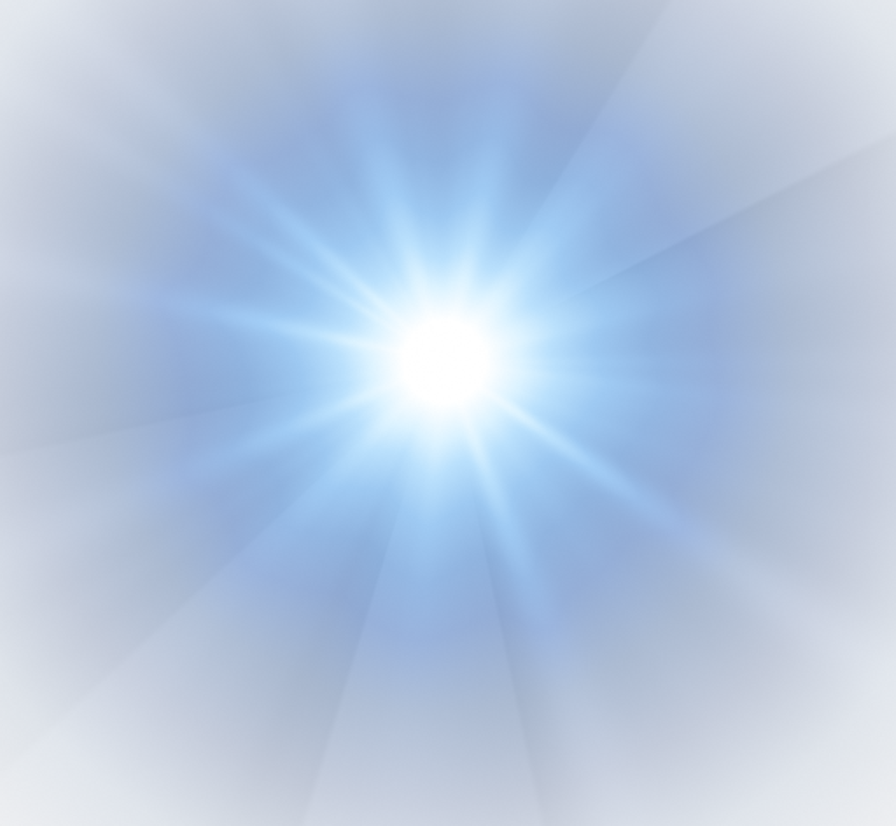
Give the GLSL for this background, as a Shadertoy shader.

```glsl
#define CENTER vec2(0.496, 0.562)
#define RAY_REACH 0.25
#define RAY_GLOW 0.035
#define FINE_RAYS 0.09
#define SHADE_DEPTH 0.035
#define GRAIN 0.006

// Glow gradient: colour and the radius where it is reached
const vec4 GLOW[10] = vec4[](
    vec4(1.00, 1.00, 1.00, 0.050),
    vec4(0.86, 0.95, 1.00, 0.098),
    vec4(0.73, 0.88, 0.99, 0.137),
    vec4(0.62, 0.79, 0.95, 0.195),
    vec4(0.58, 0.72, 0.89, 0.265),
    vec4(0.60, 0.70, 0.86, 0.335),
    vec4(0.69, 0.75, 0.84, 0.425),
    vec4(0.78, 0.81, 0.87, 0.535),
    vec4(0.88, 0.90, 0.925, 0.655),
    vec4(0.93, 0.935, 0.945, 0.780));

// Light rays: angle in degrees, half width, strength
const vec3 RAYS[13] = vec3[](
    vec3(18.0, 13.0, 0.50), vec3(50.0, 9.0, 0.70),
    vec3(77.0, 7.0, 0.75), vec3(107.0, 8.0, 0.85),
    vec3(138.0, 4.0, 1.00), vec3(147.0, 3.0, 0.65),
    vec3(168.0, 5.0, 0.95), vec3(203.0, 5.0, 0.75),
    vec3(226.0, 8.0, 0.60), vec3(264.0, 8.0, 0.65),
    vec3(291.0, 5.0, 0.75), vec3(325.0, 4.0, 1.00),
    vec3(350.0, 9.0, 0.45));

// Shaded wedges: edge angle, signed spread in degrees, strength
const vec3 SHADES[6] = vec3[](
    vec3(27.0, -9.0, 1.0), vec3(58.0, 8.0, 0.6),
    vec3(192.0, -9.0, 0.5), vec3(223.0, -8.0, 0.5),
    vec3(253.0, -8.0, 0.8), vec3(282.0, 5.0, 0.7));

float hash(vec2 p) {
    vec3 q = fract(p.xyx * 0.1031);
    q += dot(q, q.yzx + 33.33);
    return fract((q.x + q.y) * q.z);
}

// Smooth noise around the circle, count cells per turn
float ringNoise(float degrees360, float count) {
    float t = degrees360 / 360.0 * count;
    float cell = floor(t);
    float a = hash(vec2(mod(cell, count), count));
    float b = hash(vec2(mod(cell + 1.0, count), count));
    return mix(a, b, smoothstep(0.0, 1.0, t - cell));
}

float angleDelta(float a, float b) {
    return mod(a - b + 180.0, 360.0) - 180.0;
}

float rayLight(float angle) {
    float light = 0.0;
    for (int i = 0; i < 13; i++) {
        float d = angleDelta(angle, RAYS[i].x) / RAYS[i].y;
        light += RAYS[i].z * exp(-d * d);
    }
    return light;
}

float wedgeShade(float angle) {
    float shade = 0.0;
    for (int i = 0; i < 6; i++) {
        float d = angleDelta(angle, SHADES[i].x) * sign(SHADES[i].y);
        shade += SHADES[i].z * smoothstep(-0.6, 0.6, d) * exp(-max(d, 0.0) / abs(SHADES[i].y));
    }
    return shade;
}

vec3 glowColor(float radius) {
    vec3 color = GLOW[0].rgb;
    for (int i = 1; i < 10; i++) {
        float t = clamp((radius - GLOW[i - 1].w) / (GLOW[i].w - GLOW[i - 1].w), 0.0, 1.0);
        color = mix(color, GLOW[i].rgb, t);
    }
    return color;
}

void mainImage(out vec4 fragColor, in vec2 fragCoord) {
    vec2 uv = fragCoord / iResolution.xy;
    vec2 p = (uv - CENTER) * vec2(iResolution.x / iResolution.y, 1.0);
    float radius = length(p);
    float angle = mod(degrees(atan(p.y, p.x + 1e-6)), 360.0);

    // Rays stretch the glow outward, strongest just beyond the core
    float rays = rayLight(angle) - 0.45;
    float fine = 0.6 * ringNoise(angle, 47.0) + 0.4 * ringNoise(angle, 101.0) - 0.5;
    float nearCore = smoothstep(0.02, 0.13, radius);
    float reach = nearCore * (1.0 - smoothstep(0.17, 0.48, radius));
    float stretched = radius * (1.0 - reach * (RAY_REACH * rays + FINE_RAYS * fine));
    vec3 color = glowColor(stretched);

    // Faint streaks and wedge shadows across the outer haze
    float haze = smoothstep(0.12, 0.3, radius) * (1.0 - smoothstep(0.4, 0.8, radius));
    color += RAY_GLOW * haze * (rays + 0.5 * fine);
    float outer = smoothstep(0.1, 0.28, radius) * (1.0 - 0.5 * smoothstep(0.4, 0.8, radius));
    color -= SHADE_DEPTH * outer * wedgeShade(angle);

    // Subtle grain to hide banding
    color += GRAIN * (hash(floor(uv * 512.0)) - 0.5);
    fragColor = vec4(clamp(color, 0.0, 1.0), 1.0);
}
```
